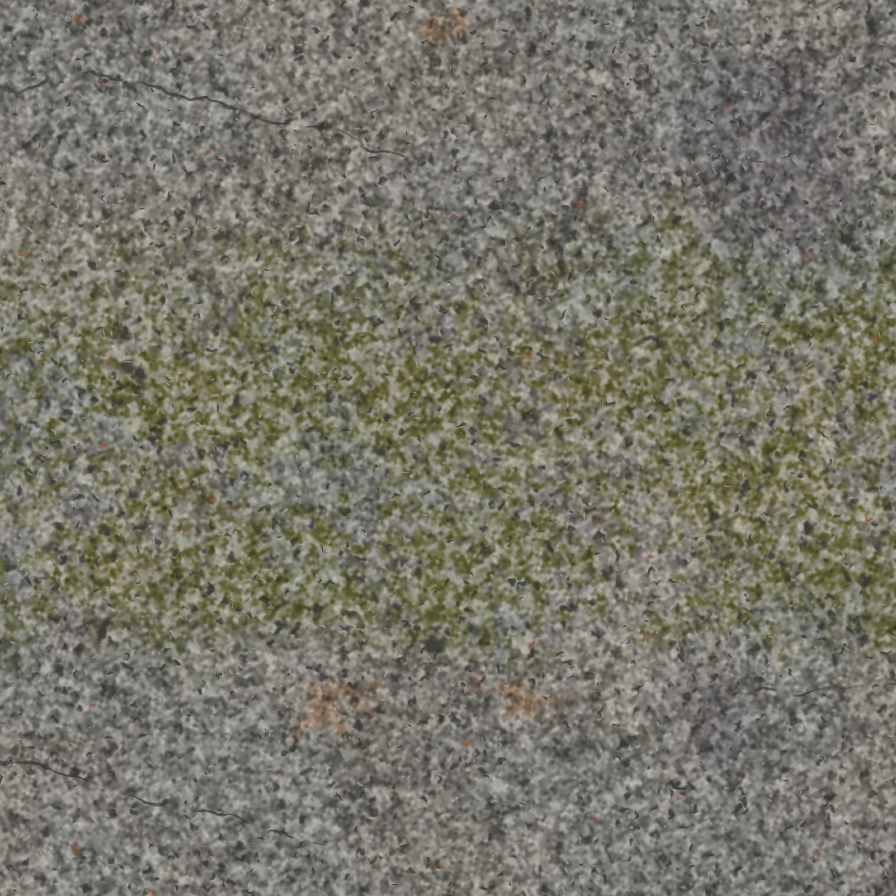
Write a three.js fragment shader that draws this texture.

```glsl
// Weathered concrete: fine mineral grain with dark pits, pale flecks and rusty grit,
// a band of moss across the middle, soft stains and a few hairline cracks.
// Grain is layered value noise; grit is jittered ellipses on a grid of cells.
varying vec2 vUv;

float hash(vec2 p) {
  vec3 q = fract(p.xyx * 0.1031);
  q += dot(q, q.yzx + 33.33);
  return fract((q.x + q.y) * q.z);
}

mat2 rotation(float a) {
  return mat2(cos(a), sin(a), -sin(a), cos(a));
}

float noise(vec2 p) {
  vec2 i = floor(p), f = fract(p);
  f = f * f * (3.0 - 2.0 * f);
  return mix(mix(hash(i), hash(i + vec2(1.0, 0.0)), f.x),
             mix(hash(i + vec2(0.0, 1.0)), hash(i + 1.0), f.x), f.y);
}

float fbm(vec2 p) {
  float sum = 0.0, weight = 0.5;
  for (int i = 0; i < 4; i++) {
    sum += weight * noise(p);
    p = rotation(0.6) * p * 2.1 + 19.0;
    weight *= 0.5;
  }
  return sum / 0.9375;
}

// Randomly turned ellipses, at most one per cell; radius is in cell widths
float scatter(vec2 p, float cells, float density, float radius) {
  vec2 g = p * cells;
  float mask = 0.0;
  for (int y = -1; y <= 1; y++) {
    for (int x = -1; x <= 1; x++) {
      vec2 cell = floor(g) + vec2(float(x), float(y));
      vec2 key = cell + cells * 3.0;
      vec2 centre = cell + vec2(hash(key + 17.0), hash(key + 241.0));
      vec2 d = rotation(6.283 * hash(key + 91.0)) * (g - centre);
      d.y *= 1.0 + 1.2 * hash(key + 133.0);
      float r = radius * (0.35 + 0.65 * hash(key + 57.0));
      float shape = 1.0 - smoothstep(0.2 * r, 1.3 * r, length(d));
      mask = max(mask, shape * step(hash(key), density));
    }
  }
  return mask;
}

// Soft elliptical patch
float patchAt(vec2 p, vec2 centre, vec2 size) {
  return 1.0 - smoothstep(0.3, 1.0, length((p - centre) / size));
}

// Wandering hairline between two points, broken along its length
float crack(vec2 p, vec2 a, vec2 b) {
  p.y += 0.03 * (fbm(p * 26.0) - 0.5);
  vec2 ab = b - a;
  float t = clamp(dot(p - a, ab) / dot(ab, ab), 0.0, 1.0);
  float width = 0.0008 + 0.0022 * noise(p * 70.0);
  float line = 1.0 - smoothstep(0.2 * width, 1.5 * width, length(p - a - ab * t));
  return line * smoothstep(0.15, 0.6, noise(p * 48.0 + 7.0));
}

void main() {
  vec2 p = vUv;
  vec2 wobble = vec2(noise(p * 190.0), noise(p * 190.0 + 63.0)) - 0.5;
  vec2 rough = p + 0.007 * wobble;
  vec2 ragged = p + 0.13 * (vec2(fbm(p * 14.0), fbm(p * 14.0 + 37.0)) - 0.5);

  // Mineral grain
  float tone = 0.476;
  tone += 0.25 * (noise(rotation(0.5) * rough * 130.0) - 0.5);
  tone += 0.25 * (noise(rotation(1.1) * p * 225.0 + 11.0) - 0.5);
  tone += 0.09 * (noise(rotation(0.9) * rough * 62.0 + 29.0) - 0.5);
  tone += 0.06 * (fbm(p * 7.0 + 3.0) - 0.5);
  float warmth = fbm(p * 9.0 + 51.0) + 0.35 * (noise(p * 120.0 + 5.0) - 0.5);
  vec3 color = tone * mix(vec3(1.0, 1.0, 0.97), vec3(1.04, 1.0, 0.955), smoothstep(0.3, 0.7, warmth));

  // Cool grey stains and small dark smudges
  float stain = patchAt(ragged, vec2(0.87, 0.81), vec2(0.14, 0.18));
  stain = max(stain, patchAt(ragged, vec2(0.81, 0.19), vec2(0.08, 0.07)));
  color = mix(color, color * vec3(0.88, 0.89, 0.93), stain);
  float smudge = patchAt(ragged, vec2(0.635, 0.74), vec2(0.025, 0.07));
  smudge = max(smudge, patchAt(ragged, vec2(0.43, 0.15), vec2(0.05, 0.02)));
  color *= 1.0 - 0.3 * smudge;

  // Moss settles in the darker grain within a wide band
  float band = smoothstep(0.24, 0.34, ragged.y) * (1.0 - smoothstep(0.58, 0.82, ragged.y));
  float tufts = 0.55 * fbm(p * 11.0 + 80.0) + 0.45 * noise(rough * 70.0 + 9.0);
  float moss = smoothstep(0.26, 0.66, tufts) * (0.08 + 0.92 * band);
  moss = max(moss, 0.8 * patchAt(ragged, vec2(0.77, 0.69), vec2(0.06, 0.1)));
  moss *= 1.0 - 0.8 * smoothstep(0.4, 0.57, tone);
  color = mix(color, color * vec3(0.92, 0.94, 0.56), moss);

  // Faint rusty patches
  float rust = patchAt(ragged, vec2(0.475, 0.965), vec2(0.045, 0.04));
  rust = max(rust, patchAt(ragged, vec2(0.39, 0.21), vec2(0.05, 0.04)));
  rust = max(rust, patchAt(ragged, vec2(0.57, 0.22), vec2(0.045, 0.04)));
  rust *= smoothstep(0.2, 0.7, noise(rough * 60.0 + 15.0));
  color = mix(color, color * vec3(1.07, 0.92, 0.8), rust);

  // Pale flecks, dark pits and coloured grit
  color = mix(color, vec3(0.7, 0.69, 0.67), 0.6 * scatter(rough, 76.0, 0.24, 0.32));
  color = mix(color, vec3(0.21, 0.21, 0.2), 0.8 * scatter(rough, 52.0, 0.42, 0.38));
  color = mix(color, vec3(0.2, 0.2, 0.18), 0.85 * scatter(rough, 19.0, 0.2, 0.21));
  vec3 grit = mix(vec3(0.5, 0.24, 0.17), vec3(0.55, 0.38, 0.25), noise(p * 20.0));
  color = mix(color, grit, 0.75 * scatter(rough, 25.0, 0.11, 0.16));
  float pebble = patchAt(rough, vec2(0.485, 0.28), vec2(0.018, 0.013));
  color = mix(color, vec3(0.2, 0.2, 0.18), 0.85 * pebble);

  // Hairline cracks
  float cracks = crack(p, vec2(-0.02, 0.903), vec2(0.11, 0.915));
  cracks = max(cracks, crack(p, vec2(0.11, 0.915), vec2(0.45, 0.825)));
  cracks = max(cracks, crack(p, vec2(-0.02, 0.16), vec2(0.36, 0.06)));
  cracks = max(cracks, crack(p, vec2(0.82, 0.222), vec2(1.02, 0.235)));
  color = mix(color, vec3(0.2, 0.19, 0.18), 0.7 * cracks);

  gl_FragColor = vec4(clamp(color, 0.0, 1.0), 1.0);
}
```
